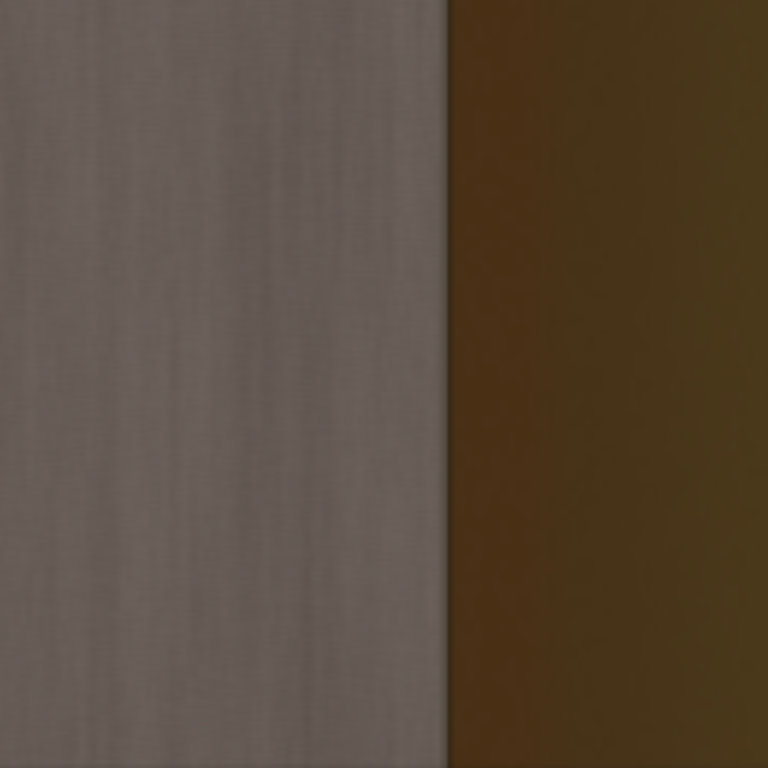
Reproduce this texture procedurally as a WebGL 2 fragment shader.

```glsl
#version 300 es
precision highp float;
// A brushed grey panel beside a dark brown one, parted by a soft shadowed seam.
// The grey carries stretched value noise as vertical streaks and a faint weave;
// the brown is a smooth gradient from reddish to olive.

uniform vec2 u_resolution;
out vec4 fragColor;

const float SEAM_X = 0.5825;
const float SEAM_SOFTNESS = 0.0035;
const vec3 GREY = vec3(0.402, 0.361, 0.338);
const vec3 GREY_RIM = vec3(0.335, 0.305, 0.275);
const vec3 SEAM_SHADOW = vec3(0.205, 0.155, 0.085);
const vec3 BROWN_RED = vec3(0.286, 0.188, 0.084);
const vec3 BROWN_MID = vec3(0.276, 0.198, 0.092);
const vec3 BROWN_OLIVE = vec3(0.290, 0.219, 0.105);
const float BROAD_STREAK = 0.022;
const float FINE_STREAK = 0.018;
const float WEAVE = 0.010;
const float BROWN_GRAIN = 0.004;

float hash(vec2 p) {
    return fract(sin(dot(p, vec2(127.1, 311.7))) * 43758.5453);
}

float valueNoise(vec2 p) {
    vec2 cell = floor(p);
    vec2 f = fract(p);
    f = f * f * (3.0 - 2.0 * f);
    float low = mix(hash(cell), hash(cell + vec2(1.0, 0.0)), f.x);
    float high = mix(hash(cell + vec2(0.0, 1.0)), hash(cell + vec2(1.0, 1.0)), f.x);
    return mix(low, high, f.y);
}

// Noise centred on zero
float signedNoise(vec2 p) {
    return valueNoise(p) - 0.5;
}

vec3 greyPanel(vec2 uv) {
    float streaks = BROAD_STREAK * signedNoise(uv * vec2(22.0, 2.5))
                  + FINE_STREAK * signedNoise(uv * vec2(75.0, 4.0) + 17.0);
    float weave = WEAVE * (signedNoise(uv * vec2(130.0, 40.0) + 41.0)
                         + signedNoise(uv * vec2(60.0, 240.0) + 73.0));
    // Slightly dimmer band right of the panel's centre
    float band = -0.008 * exp(-pow((uv.x - 0.40) / 0.10, 2.0));
    vec3 colour = GREY + streaks + weave + band;
    return mix(colour, GREY_RIM, smoothstep(SEAM_X - 0.014, SEAM_X - 0.002, uv.x));
}

vec3 brownPanel(vec2 uv) {
    vec3 colour = mix(BROWN_RED, BROWN_MID, smoothstep(0.68, 0.75, uv.x));
    colour = mix(colour, BROWN_OLIVE, smoothstep(0.74, 1.0, uv.x));
    colour += BROWN_GRAIN * signedNoise(uv * vec2(90.0, 60.0));
    // Shadow fading away from the seam
    return mix(SEAM_SHADOW, colour, smoothstep(SEAM_X, SEAM_X + 0.013, uv.x));
}

void main() {
    vec2 uv = gl_FragCoord.xy / u_resolution;
    float side = smoothstep(SEAM_X - SEAM_SOFTNESS, SEAM_X + SEAM_SOFTNESS, uv.x);
    vec3 colour = mix(greyPanel(uv), brownPanel(uv), side);
    // Faint darkening along the lowest rim
    colour *= 1.0 - 0.06 * (1.0 - smoothstep(0.0, 0.008, uv.y));
    fragColor = vec4(colour, 1.0);
}
```
